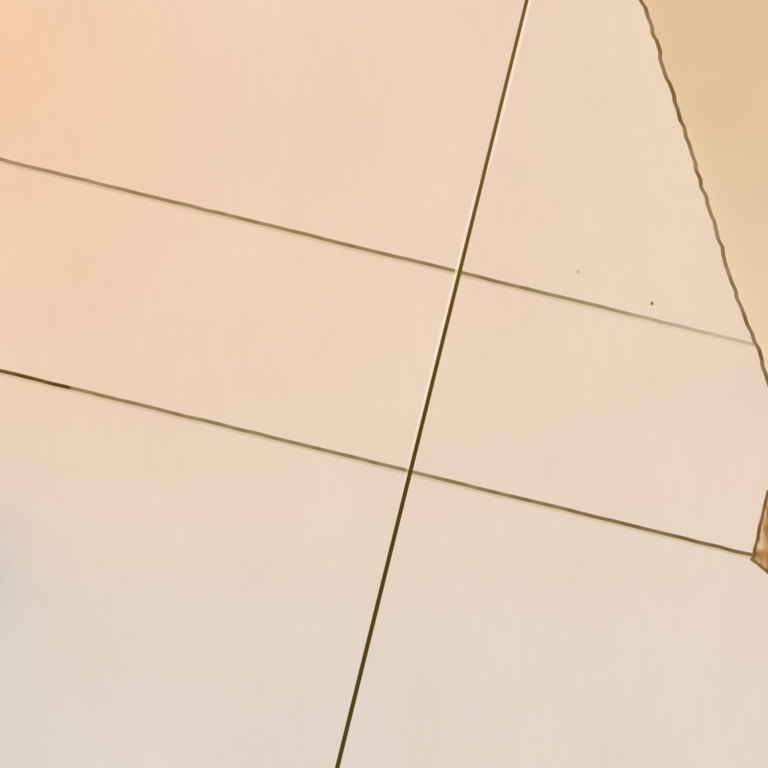
This texture is drawn by a Shadertoy shader. Its source:

```glsl
// Cream floor tiles with slanted dark joints, beside a tan panel with a worn edge.

float hash(vec2 p) {
    vec3 q = fract(p.xyx * 0.1031);
    q += dot(q, q.yzx + 33.33);
    return fract((q.x + q.y) * q.z);
}

float noise(vec2 p) {
    vec2 i = floor(p), f = fract(p);
    f = f * f * (3.0 - 2.0 * f);
    return mix(mix(hash(i), hash(i + vec2(1, 0)), f.x),
               mix(hash(i + vec2(0, 1)), hash(i + vec2(1, 1)), f.x), f.y);
}

float fbm(vec2 p) {
    float sum = 0.0, amp = 0.5;
    for (int i = 0; i < 4; i++) {
        sum += amp * noise(p);
        p = p * 2.03 + 17.0;
        amp *= 0.5;
    }
    return sum;
}

// Coverage of a soft line of half width w at distance d
float stroke(float d, float w) {
    float soft = max(0.0013, 0.8 / iResolution.y);
    return 1.0 - smoothstep(w - soft, w + soft, abs(d));
}

float segment(vec2 p, vec2 a, vec2 b) {
    vec2 ab = b - a;
    return length(p - a - ab * clamp(dot(p - a, ab) / dot(ab, ab), 0.0, 1.0));
}

// Warm light at the upper left, cool light at the lower left
vec3 tileColor(vec2 p) {
    vec3 lower = mix(vec3(0.875, 0.835, 0.785), vec3(0.895, 0.835, 0.775), p.x);
    vec3 upper = mix(vec3(0.935, 0.815, 0.705), vec3(0.920, 0.830, 0.745), p.x);
    vec3 col = mix(lower, upper, smoothstep(0.0, 0.65, p.y));
    col += vec3(0.03, -0.03, -0.06) * exp(-7.0 * length(p - vec2(0.0, 0.92)));
    col -= vec3(0.07, 0.04, 0.0) * exp(-18.0 * length((p - vec2(0.0, 0.25)) * vec2(1.5, 0.6)));
    col += vec3(0.02, 0.025, 0.03) * (fbm(p * vec2(9, 6)) - 0.47);
    return col + 0.008 * (noise(p * vec2(150, 60)) - 0.5);
}

void mainImage(out vec4 fragColor, in vec2 fragCoord) {
    vec2 p = fragCoord / iResolution.xy;
    vec3 col = tileColor(p);

    // Two parallel cross joints: the upper fades out, the lower darkens at its ends
    for (int i = 0; i < 2; i++) {
        float row = float(i);
        float d = (p.y - 0.792 + 0.275 * row + 0.2455 * p.x) * 0.971;
        d += 0.0008 * (noise(vec2(p.x * 45.0, row * 9.0)) - 0.5);
        float wear = 0.75 + 0.25 * noise(vec2(p.x * 70.0, row * 7.0 + 3.0));
        float fade = mix(1.0 - 0.65 * smoothstep(0.65, 0.95, p.x), 1.0, row);
        float dark = row * max(1.0 - smoothstep(0.088, 0.094, p.x), 0.5 * smoothstep(0.5, 0.95, p.x));
        vec3 grout = mix(vec3(0.64, 0.49, 0.38), vec3(0.54, 0.46, 0.30), max(row, smoothstep(0.0, 0.5, p.x)));
        grout = mix(grout, vec3(0.33, 0.24, 0.09), dark);
        col = mix(col, vec3(0.79, 0.70, 0.55), 0.55 * fade * stroke(d + 0.0015, 0.0037));
        col = mix(col, grout, wear * fade * stroke(d - 0.0005, 0.0022));
    }

    // Long joint with a bright bevel that changes sides
    float across = (p.x - 0.439 - 0.247 * p.y) * 0.971;
    float side = mix(-1.0, 1.0, smoothstep(0.74, 0.80, p.y));
    float bevel = smoothstep(0.30, 0.48, p.y);
    col = mix(col, vec3(0.98, 0.92, 0.84), 0.75 * bevel * stroke(across - side * 0.0042, 0.0022));
    vec3 groove = mix(vec3(0.32, 0.26, 0.08), vec3(0.46, 0.36, 0.15), smoothstep(0.35, 0.9, p.y));
    col = mix(col, groove, stroke(across, mix(0.0027, 0.0021, p.y)));

    // Small specks of dirt
    col = mix(col, vec3(0.55, 0.43, 0.33), 0.8 * stroke(length(p - vec2(0.849, 0.605)), 0.0023));
    col = mix(col, vec3(0.75, 0.64, 0.53), 0.6 * stroke(length(p - vec2(0.753, 0.646)), 0.0025));

    // Tan panel with a ragged dark edge
    float edge = (p.x - 0.835 - 0.329 * (1.0 - p.y)) * 0.95;
    edge += 0.006 * (noise(vec2(p.y * 22.0, 5.0)) - 0.5) + 0.003 * (noise(vec2(p.y * 90.0, 8.0)) - 0.5);
    vec3 panel = mix(vec3(0.90, 0.80, 0.67), vec3(0.87, 0.75, 0.60), smoothstep(0.55, 1.0, p.y));
    panel += 0.025 * (fbm(p * 12.0) - 0.47) + 0.03 * exp(-max(edge, 0.0) * 70.0);
    col = mix(col, panel, smoothstep(-0.001, 0.001, edge));
    float edgeWear = 0.65 + 0.35 * noise(vec2(p.y * 65.0, 2.0));
    col = mix(col, vec3(0.47, 0.36, 0.22), edgeWear * stroke(edge, 0.0024));

    // Chipped corner of a second panel at the right border
    float chip = min((p.x - 0.979) * 0.97 - (p.y - 0.275) * 0.234,
                     (p.y - 0.275) * 0.72 + (p.x - 0.979) * 0.69);
    float grain = noise(p * vec2(240, 90));
    vec3 wood = mix(vec3(0.62, 0.43, 0.23), vec3(0.89, 0.77, 0.61), grain);
    col = mix(col, wood, smoothstep(-0.001, 0.001, chip));
    float rim = min(segment(p, vec2(0.981, 0.275), vec2(1.0, 0.360)),
                    segment(p, vec2(0.979, 0.272), vec2(1.0, 0.255)));
    col = mix(col, vec3(0.45, 0.31, 0.15), 0.8 * stroke(rim + 0.002 * (grain - 0.5), 0.0022));

    fragColor = vec4(clamp(col, 0.0, 1.0), 1.0);
}
```
